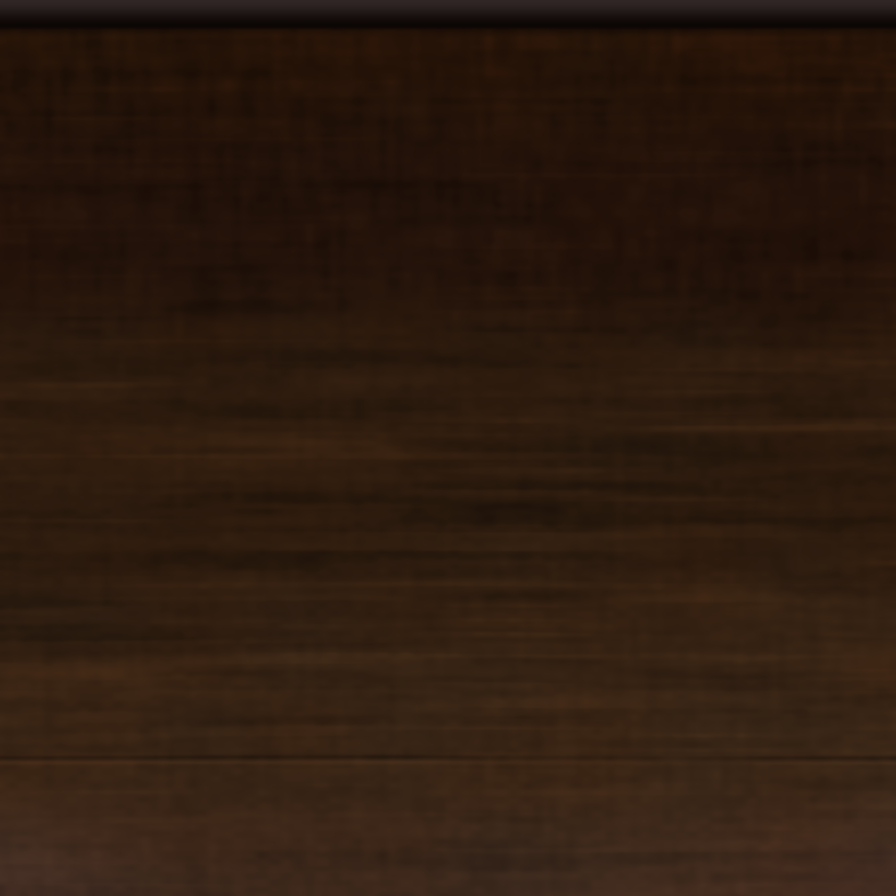
Give the GLSL for this texture, as a three.js fragment shader.

```glsl
// Dark walnut board with fine horizontal grain, lighter towards its lower edge.
// Stretched value noise makes the streaks; a vertical ramp gives the shading,
// and a soft grey lip with a shadow below it closes the top.
#define GRAIN_CONTRAST 0.46
#define DARK_STREAKS 0.20
#define LIGHT_STREAKS 0.20
#define WEAVE_CONTRAST 0.17
#define MOTTLE_CONTRAST 0.10
#define BLOTCH_CONTRAST 0.10
#define SEAM_HEIGHT 0.152
#define LIP_HEIGHT 0.969

varying vec2 vUv;

float hash(vec2 p) {
  vec3 q = fract(vec3(p.xyx) * 0.1031);
  q += dot(q, q.yzx + 33.33);
  return fract((q.x + q.y) * q.z);
}

float noise(vec2 p) {
  vec2 cell = floor(p);
  vec2 f = fract(p);
  f = f * f * (3.0 - 2.0 * f);
  float low = mix(hash(cell), hash(cell + vec2(1.0, 0.0)), f.x);
  float high = mix(hash(cell + vec2(0.0, 1.0)), hash(cell + vec2(1.0)), f.x);
  return mix(low, high, f.y);
}

// Sum of ever finer streaks, centred on zero.
float grain(vec2 p) {
  vec2 scale = vec2(1.6, 24.0);
  float sum = 0.0;
  float weight = 0.27;
  for (int i = 0; i < 4; i++) {
    sum += weight * (noise(p * scale + float(i) * 17.3) - 0.5);
    scale *= vec2(1.9, 1.75);
  }
  return sum;
}

// Thin streaks, kept only where the noise peaks.
float streaks(vec2 p, vec2 scale, float threshold) {
  return smoothstep(threshold, 1.0, noise(p * scale));
}

// Soft horizontal line of a given half width.
float softLine(float y, float height, float width) {
  float d = (y - height) / width;
  return exp(-d * d);
}

// Base wood colour from the lower edge to the top.
vec3 woodRamp(float y) {
  vec3 pale = vec3(0.238, 0.157, 0.108);
  vec3 tawny = vec3(0.218, 0.140, 0.080);
  vec3 brown = vec3(0.176, 0.107, 0.054);
  vec3 umber = vec3(0.132, 0.068, 0.034);
  vec3 russet = vec3(0.147, 0.076, 0.030);
  vec3 color = mix(pale, tawny, smoothstep(0.0, 0.16, y));
  color = mix(color, brown, smoothstep(0.14, 0.44, y));
  color = mix(color, umber, smoothstep(0.55, 0.74, y));
  return mix(color, russet, smoothstep(0.78, 0.95, y));
}

void main() {
  vec2 p = vUv;
  p.y += 0.003 * (noise(p * vec2(2.5, 4.0)) - 0.5);
  float topPart = smoothstep(0.58, 0.72, p.y);

  // Grain, calmer near the lower edge and in the upper part
  float calm = mix(0.45, 1.0, smoothstep(0.10, 0.30, p.y)) * mix(1.0, 0.75, topPart);
  float shade = 1.02 + GRAIN_CONTRAST * calm * grain(p);
  shade += BLOTCH_CONTRAST * (noise(p * vec2(4.0, 9.0) + 5.0) - 0.5);

  // Dark pores and pale fibres, broken up along their length
  float broken = 0.5 + 0.5 * noise(p * vec2(26.0, 70.0) + 13.0);
  shade -= DARK_STREAKS * calm * broken * streaks(p + 3.7, vec2(3.5, 75.0), 0.50);
  shade += LIGHT_STREAKS * calm * broken * streaks(p + 8.1, vec2(4.5, 125.0), 0.55);

  // Faint upright mottling, strongest in the upper part
  float weave = noise(p * vec2(110.0, 22.0)) + noise(p * vec2(55.0, 42.0) + 9.0) - 1.0;
  shade += WEAVE_CONTRAST * mix(0.35, 1.0, topPart) * weave;
  shade += MOTTLE_CONTRAST * (noise(p * vec2(75.0, 130.0) + 31.0) - 0.5);

  // Thin broken seam with a pale rim below
  float seamFade = 0.15 + 0.85 * noise(vec2(p.x * 9.0, 2.0));
  shade -= 0.26 * seamFade * softLine(p.y, SEAM_HEIGHT + 0.003, 0.0025);
  shade += 0.20 * seamFade * softLine(p.y, SEAM_HEIGHT - 0.003, 0.0025);

  // Colour with slight drift of hue and cooler lower corners
  vec3 color = woodRamp(p.y) * shade;
  float warmth = noise(p * vec2(9.0, 16.0) + 21.0) - 0.5;
  color *= 1.0 + warmth * vec3(0.04, -0.03, -0.12);
  float corner = smoothstep(0.25, 0.5, abs(p.x - 0.5)) * smoothstep(0.14, 0.0, p.y);
  color += corner * vec3(0.010, 0.009, 0.022);

  // Shadow under the lip, then the lip itself
  color *= 1.0 - 0.30 * smoothstep(LIP_HEIGHT - 0.012, LIP_HEIGHT, vUv.y);
  vec3 shadowTone = vec3(0.045, 0.022, 0.016);
  vec3 lipTone = vec3(0.185, 0.150, 0.145);
  vec3 lip = mix(shadowTone, lipTone, smoothstep(LIP_HEIGHT + 0.001, 1.0, vUv.y));
  color = mix(color, lip, smoothstep(LIP_HEIGHT - 0.003, LIP_HEIGHT + 0.002, vUv.y));

  gl_FragColor = vec4(clamp(color, 0.0, 1.0), 1.0);
}
```
